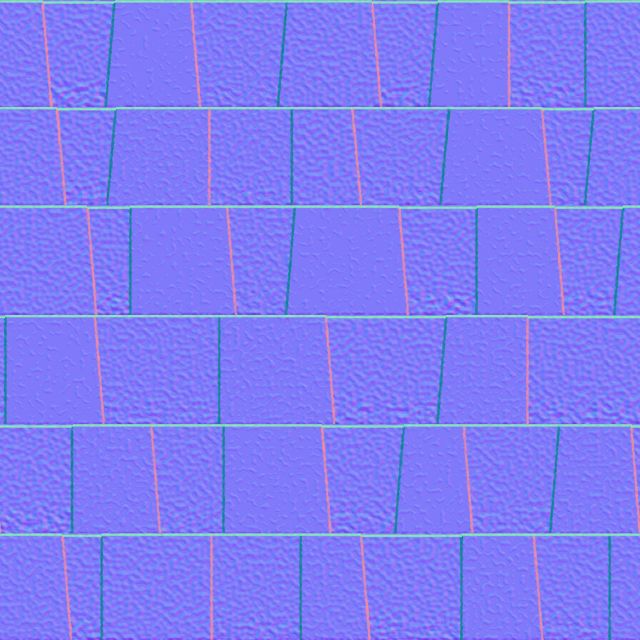
Write a three.js fragment shader that draws this texture map.

```glsl
#define ROWS 6.0
#define LEAN 0.014
#define LINE_HALF 0.0019
#define LINE_SOFT 0.0014
#define GRAIN_CELLS vec2(112.0, 122.0)
#define BAND_CELLS vec2(64.0, 108.0)
#define GRAIN_STEP 0.0014
#define LEFT_EDGE vec3(0.03, 0.52, 0.57)
#define RIGHT_EDGE vec3(0.95, 0.54, 0.64)
#define TOP_EDGE vec3(0.52, 0.93, 0.71)

varying vec2 vUv;

float hash(vec2 p) {
  return fract(sin(dot(p, vec2(12.99, 78.23))) * 4375.85);
}

// Slope at a lattice corner, projected onto the offset from it
float corner(vec2 cell, vec2 offset, vec2 period) {
  float angle = 6.2832 * hash(mod(cell, period));
  return dot(vec2(cos(angle), sin(angle)), offset);
}

// Gradient noise around zero that repeats with the unit square
float tiledNoise(vec2 uv, vec2 cells) {
  vec2 p = uv * cells;
  vec2 cell = floor(p);
  vec2 f = p - cell;
  vec2 s = f * f * f * (f * (f * 6.0 - 15.0) + 10.0);
  vec2 e = vec2(1.0, 0.0);
  float low = mix(corner(cell, f, cells), corner(cell + e, f - e, cells), s.x);
  float high = mix(corner(cell + e.yx, f - e.yx, cells),
                   corner(cell + 1.0, f - 1.0, cells), s.x);
  return mix(low, high, s.y);
}

// Granules; a high floor leaves only sparse bumps
float grainHeight(vec2 uv, float level, float band) {
  float fine = max(tiledNoise(uv, GRAIN_CELLS), level);
  return fine + band * tiledNoise(uv + 0.37, BAND_CELLS);
}

float line(float d) {
  return 1.0 - smoothstep(LINE_HALF - LINE_SOFT, LINE_HALF + LINE_SOFT, abs(d));
}

// Distance of a course's upper edge from the top, slightly uneven
float courseTop(float i) {
  return i / ROWS - step(1.5, i) * max(ROWS - 1.0 - i, 0.0) * 0.0042;
}

void main() {
  // Course of shingles
  float down = 1.0 - vUv.y;
  float row = 0.0;
  for (float i = 1.0; i < ROWS; i++) row += step(courseTop(i), down);
  float depth = down - courseTop(row);
  float courseHeight = courseTop(row + 1.0) - courseTop(row);
  float t = depth / courseHeight;

  // Raised tabs, flaring toward the bottom
  float tabs = row == 3.0 ? 3.0 : 4.0;
  float phase = 0.0104 * row * row;
  float ragged = tiledNoise(vUv, vec2(190.0)) * 0.0016;
  float leftLine = 0.0;
  float rightLine = 0.0;
  float raised = 0.0;
  float nearest = 2.0;
  float region = 0.0;
  for (float k = 0.0; k < 4.0; k++) {
    if (k >= tabs) break;
    vec2 id = vec2(k + 1.0, row + 3.0);
    float center = phase + k / tabs + (hash(id) - 0.5) * 0.036;
    float halfWidth = 0.044 + 0.046 * hash(id + 11.0);
    float leanLeft = LEAN * step(0.4, hash(id + 23.0)) * t;
    float leanRight = LEAN * step(0.3, hash(id + 37.0)) * t;
    float x = fract(vUv.x - center + 0.5) - 0.5;
    float toLeft = x + halfWidth + leanLeft + ragged;
    float toRight = x - halfWidth - leanRight + ragged;
    leftLine = max(leftLine, line(toLeft));
    rightLine = max(rightLine, line(toRight));
    raised = max(raised, step(0.0, toLeft) * step(toRight, 0.0));
    float ahead = fract(toLeft);
    if (ahead < nearest) {
      nearest = ahead;
      region = k + 1.0;
    }
  }

  // Roughness: calm tabs, rougher gaps that coarsen at the lower end
  float variation = hash(vec2(region + 7.0 * raised, row + 51.0));
  float rough = mix(0.6 + 0.4 * variation, variation * variation, raised);
  float band = (1.0 - raised) * smoothstep(0.66, 0.88, t) * (0.5 + 0.5 * variation);
  float level = mix(0.13, -0.35, rough);

  // Surface normal from the granule slope
  float h = grainHeight(vUv, level, band);
  vec2 slope = vec2(grainHeight(vUv + vec2(GRAIN_STEP, 0.0), level, band) - h,
                    grainHeight(vUv + vec2(0.0, GRAIN_STEP), level, band) - h);
  vec2 tilt = -slope * (0.85 + 0.15 * rough + 0.4 * band);
  float lip = smoothstep(0.0045, 0.001, courseHeight - depth);
  tilt.y -= 0.03 + lip * (0.22 + 0.5 * tiledNoise(vUv, vec2(130.0)));
  vec3 color = normalize(vec3(tilt, 1.0)) * 0.5 + 0.5;
  color *= vec3(1.0, 0.99, 0.98);

  // Side and top edges of the shingles
  float wear = clamp(0.85 + 0.5 * tiledNoise(vUv + 0.19, vec2(150.0)), 0.0, 1.0);
  float topOffset = 0.0022 + 0.0016 * (1.0 - raised) * step(0.3, variation);
  float below = smoothstep(topOffset - 0.001, topOffset, depth);
  color = mix(color, LEFT_EDGE, leftLine * wear * below);
  color = mix(color, RIGHT_EDGE, rightLine * wear * below);
  color = mix(color, TOP_EDGE, line(depth - topOffset) * mix(wear, 1.0, 0.5));

  gl_FragColor = vec4(color, 1.0);
}
```
